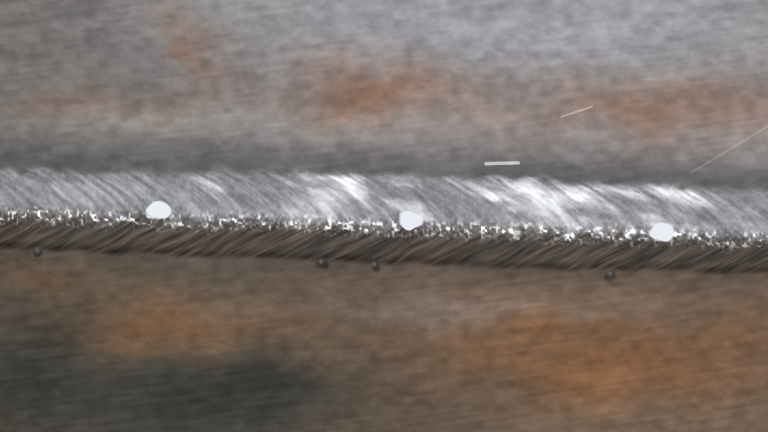
This texture is drawn by a WebGL 1 fragment shader. Its source:

```glsl
precision highp float;
// A ridged weld bead with chalk dabs joining two rusty, scratched steel plates.
uniform vec2 u_resolution;

float hash(vec2 p) {
  return fract(sin(dot(p, vec2(127.1, 311.7))) * 4375.85);
}

float noise(vec2 p) {
  vec2 i = floor(p), f = fract(p);
  f = f * f * (3.0 - 2.0 * f);
  return mix(mix(hash(i), hash(i + vec2(1.0, 0.0)), f.x),
             mix(hash(i + vec2(0.0, 1.0)), hash(i + 1.0), f.x), f.y);
}

float fbm(vec2 p) {
  float sum = 0.0, amp = 0.5;
  for (int i = 0; i < 5; i++) {
    sum += amp * noise(p);
    p = mat2(1.6, 1.2, -1.2, 1.6) * p + 17.3;
    amp *= 0.5;
  }
  return sum;
}

// Soft elliptical stain
float stain(vec2 p, vec2 center, vec2 radius) {
  vec2 d = (p - center) / radius;
  return exp(-dot(d, d));
}

// Thin scratch between two points
float scratch(vec2 p, vec2 a, vec2 b, float width) {
  vec2 d = b - a;
  float t = clamp(dot(p - a, d) / dot(d, d), 0.0, 1.0);
  return 1.0 - smoothstep(width * 0.3, width, length(p - a - d * t));
}

vec3 upperPlate(vec2 p, vec2 q, float cloud, float top) {
  vec3 col = mix(vec3(0.45, 0.44, 0.43), vec3(0.56, 0.54, 0.54), smoothstep(0.0, 0.8, p.x));
  col = mix(col, vec3(0.62, 0.63, 0.66), 0.85 * stain(p, vec2(1.2, 0.98), vec2(0.65, 0.15)));
  col = mix(col, vec3(0.60, 0.58, 0.56), 0.7 * stain(q, vec2(0.45, 0.72), vec2(0.5, 0.035)));
  float rust = 0.9 * stain(q, vec2(0.86, 0.80), vec2(0.23, 0.07));
  rust += 0.6 * stain(q, vec2(0.44, 0.87), vec2(0.06, 0.09));
  rust += 0.35 * stain(q, vec2(0.22, 0.76), vec2(0.28, 0.04));
  rust += 0.65 * stain(q, vec2(1.56, 0.74), vec2(0.36, 0.07));
  col = mix(col, vec3(0.53, 0.40, 0.33), clamp(rust * (0.4 + cloud), 0.0, 0.8));
  // Heat-darkened strip beside the bead
  float heat = exp(-pow((p.y - top - 0.015) / 0.055, 2.0));
  return mix(col, vec3(0.35, 0.345, 0.35), heat * (0.35 + 0.8 * cloud));
}

vec3 lowerPlate(vec2 p, vec2 q, float cloud, float bottom) {
  vec3 col = mix(vec3(0.37, 0.34, 0.30), vec3(0.43, 0.37, 0.32), smoothstep(0.1, 1.0, p.x));
  float rust = 0.8 * stain(q, vec2(0.35, 0.25), vec2(0.28, 0.07));
  rust += stain(q, vec2(1.40, 0.18), vec2(0.44, 0.12));
  rust += 0.5 * stain(q, vec2(0.05, 0.37), vec2(0.16, 0.05));
  col = mix(col, vec3(0.51, 0.36, 0.25), clamp(rust * (0.4 + cloud), 0.0, 0.85));
  col = mix(col, vec3(0.50, 0.46, 0.43), 0.6 * stain(q, vec2(1.1, 0.29), vec2(0.5, 0.035)));
  float soot = 1.1 * stain(q, vec2(0.53, 0.11), vec2(0.34, 0.07));
  soot += 0.8 * stain(q, vec2(0.04, 0.15), vec2(0.16, 0.16));
  soot += 0.5 * stain(q, vec2(0.4, 0.0), vec2(0.55, 0.07));
  col = mix(col, vec3(0.20, 0.21, 0.20), clamp(soot * (0.4 + cloud), 0.0, 0.85));
  float shade = exp(-max(bottom - p.y, 0.0) / 0.035);
  return mix(col, vec3(0.30, 0.28, 0.27), 0.55 * shade);
}

vec3 weldBead(vec2 p, float top, float ridge, float bottom, float cloud) {
  float side = p.y - ridge;
  // Ripples lean backward on both flanks of the ridge
  float phase = p.x + (side > 0.0 ? 0.5 * side + 6.0 * side * side : -1.7 * side);
  float ripple = noise(vec2(phase * 70.0, p.y * 22.0));
  float fine = noise(vec2(phase * 150.0, p.y * 60.0));
  float gleam = smoothstep(0.35, 0.7, fbm(vec2(phase * 9.0, p.y * 18.0)));
  float glitter = 0.5 * (noise(p * 110.0) + noise(p.yx * 170.0 + p.x * 30.0));
  float up = clamp(side / (top - ridge), 0.0, 1.0);
  float zone = 0.25 + 0.65 * stain(p, vec2(0.85, 0.57), vec2(0.36, 0.08))
             + 0.7 * stain(p, vec2(1.42, 0.54), vec2(0.42, 0.07));
  float light = 0.43 + 0.15 * ripple + 0.10 * fine
              + zone * gleam * (0.12 + 0.26 * ripple + 0.18 * up) + 0.12 * (glitter - 0.5);
  vec3 lit = light * vec3(0.99, 1.0, 1.02);
  float down = clamp(-side / (ridge - bottom), 0.0, 1.0);
  vec3 dark = vec3(0.27, 0.25, 0.235) * (0.55 + 0.55 * ripple + 0.4 * fine);
  dark += vec3(0.07, 0.05, 0.035) * cloud - 0.07 * smoothstep(0.7, 1.0, down);
  vec3 col = mix(dark, lit, smoothstep(-0.03, 0.018, side + 0.04 * (glitter - 0.5)));
  float crest = exp(-pow((side + 0.002) / 0.016, 2.0));
  return col + crest * smoothstep(0.5, 0.85, glitter) * 0.45;
}

void main() {
  vec2 p = gl_FragCoord.xy / u_resolution.y;
  float cloud = fbm(p * vec2(5.0, 10.0));
  float grain = fbm(p * vec2(38.0, 55.0));
  vec2 q = p + vec2(0.26, 0.11) * (vec2(cloud, fbm(p * 8.0 + 40.0)) - 0.48);
  float wobble = 0.012 * (noise(p * vec2(22.0, 3.0)) - 0.5);
  float top = 0.605 - 0.001 * p.x - 0.016 * p.x * p.x + wobble;
  float ridge = 0.506 - 0.033 * p.x + wobble;
  float bottom = 0.428 - 0.05 * p.x + 0.009 * p.x * p.x + wobble;
  vec3 col = p.y > ridge ? upperPlate(p, q, cloud, top) : lowerPlate(p, q, cloud, bottom);
  col *= 0.76 + 0.32 * grain + 0.20 * cloud;
  // Brushed streaks and scratches on the plates
  col += 0.04 * (noise(vec2(p.x * 9.0 + p.y * 30.0, p.y * 130.0 - p.x * 18.0)) - 0.5);
  col += 0.35 * scratch(p, vec2(1.125, 0.621), vec2(1.20, 0.623), 0.006);
  col += 0.15 * scratch(p, vec2(1.30, 0.73), vec2(1.37, 0.753), 0.004);
  col += 0.07 * scratch(p, vec2(1.60, 0.60), vec2(1.78, 0.71), 0.004);
  float bead = smoothstep(-0.008, 0.008, p.y - bottom) * smoothstep(-0.014, 0.01, top - p.y + 0.02 * (grain - 0.5));
  col = mix(col, weldBead(p, top, ridge, bottom, cloud), bead);

  // Spatter along the lower toe, then chalk dabs along the ridge
  vec4 spatter = vec4(0.088, 0.745, 0.868, 1.414);
  for (int i = 0; i < 4; i++) {
    vec2 c = vec2(spatter[i], 0.419 - 0.04 * spatter[i]);
    float r = length(p - c) + 0.012 * (noise(p * 70.0) - 0.5);
    col = mix(col, vec3(0.17, 0.16, 0.16), 0.75 * (1.0 - smoothstep(0.006, 0.018, r)));
    col += 0.2 * stain(p, c + vec2(-0.002, 0.005), vec2(0.006));
  }
  for (int i = 0; i < 3; i++) {
    float k = float(i);
    vec2 d = (p - vec2(0.369 + 0.583 * k, 0.515 - 0.025 * k)) / vec2(0.031, 0.021);
    float edge = length(d) + 0.5 * (noise(p * 55.0 + k) - 0.5);
    col = mix(col, vec3(0.92, 0.93, 0.96), 1.0 - smoothstep(0.85, 1.1, edge));
  }
  gl_FragColor = vec4(clamp(col, 0.0, 1.0), 1.0);
}
```
